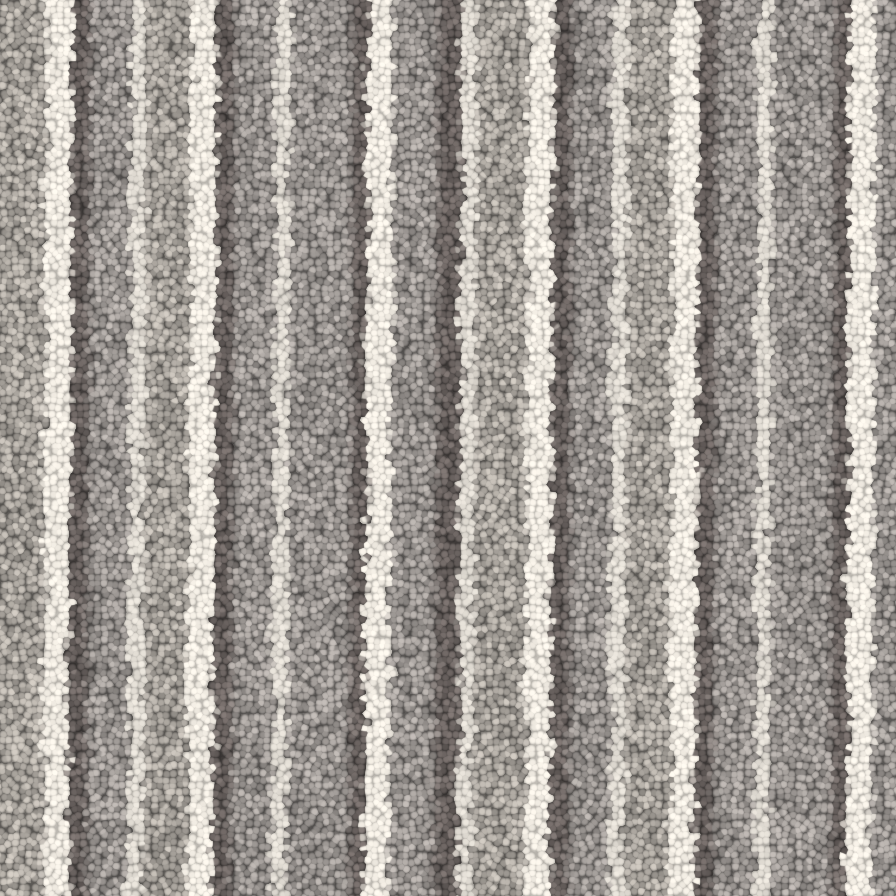
Give the GLSL for this texture, as a WebGL 1 fragment shader.

```glsl
precision highp float;
uniform vec2 u_resolution;

const float REPEAT_WIDTH = 0.538;
const float TUFTS = 142.0;
const vec3 CREAM = vec3(0.91, 0.89, 0.855);
const vec3 GREY = vec3(0.605, 0.585, 0.570);
const vec3 WARM_GREY = vec3(0.665, 0.645, 0.615);
const vec3 CHARCOAL = vec3(0.385, 0.355, 0.345);

vec2 hash2(vec2 p) {
  vec3 q = fract(p.xyx * vec3(0.1031, 0.1030, 0.0973));
  q += dot(q, q.yzx + 33.33);
  return fract((q.xx + q.yz) * q.zy);
}

// Layered sines, roughly -1 to 1
float wander(float y, float seed) {
  return 0.45 * sin(y * 23.0 + seed * 5.1)
       + 0.35 * sin(y * 61.0 + seed * 8.7)
       + 0.20 * sin(y * 137.0 + seed * 3.3);
}

// Soft stripe that recurs once per unit of x
float band(float x, float centre, float halfWidth, float edge) {
  float d = abs(fract(x - centre + 0.5) - 0.5);
  return 1.0 - smoothstep(halfWidth - edge, halfWidth + edge, d);
}

// Cream stripe with a wandering centre and width
float creamStripe(float x, float y, float centre, float halfWidth, float seed) {
  float s = seed + 4.7 * floor(x - centre + 0.5);
  float shift = 0.004 * wander(y, s);
  float swell = 0.003 * wander(y, s + 1.9);
  return band(x, centre + shift, halfWidth + swell, 0.003);
}

vec3 yarnColor(vec2 p, vec2 rnd) {
  float u = (p.x - 0.0615 - 0.005 * p.y) / REPEAT_WIDTH;
  float x = u + 0.014 * (rnd.x - 0.5);
  float cream = 0.0;
  float thinCream = 0.0;
  float dark = 0.0;
  float warm = 0.0;

  // Three pairs of one wide and one thin stripe
  for (int i = 0; i < 3; i++) {
    float k = float(i);
    float last = step(1.5, k);
    float wide = 0.3 * k + 0.033 * k * (k - 1.0);
    float thin = wide + 0.165 + 0.0095 * k * (k - 1.0);
    cream = max(cream, creamStripe(x, p.y, wide, 0.027, k));
    thinCream = max(thinCream, creamStripe(x, p.y, thin, 0.0155, k + 3.4));

    // Dark shadow yarn changes side on the last pair
    float side = mix(0.043, -0.036, last);
    dark = max(dark, band(x, wide + side, 0.021, 0.014));
    dark = max(dark, last * band(x, thin - 0.038, 0.027, 0.016));
    warm = max(warm, abs(k - 1.0) * band(x, thin + 0.07, 0.065, 0.03));
  }

  // Heathered field with uneven patches
  vec3 color = mix(GREY, WARM_GREY, 0.8 * warm);
  color *= 1.0 + 0.025 * wander(p.y * 0.4 + p.x * 0.2, p.x * 2.0);
  color = mix(color, CHARCOAL, 0.92 * dark);
  color *= 1.0 + 0.38 * (rnd.y - 0.5);

  vec3 creamTuft = CREAM * (0.95 + 0.09 * rnd.y);
  color = mix(color, creamTuft * 0.95, thinCream * 0.94);
  return mix(color, creamTuft, cream);
}

// Cellular tufts: each cell takes one yarn colour, shaded toward its gaps
vec3 tuftedPile(vec2 p) {
  vec2 g = p * TUFTS;
  vec2 id = floor(g);
  vec3 sum = vec3(0.0);
  float total = 0.0;
  float nearest = 4.0;
  for (int j = -1; j <= 1; j++) {
    for (int i = -1; i <= 1; i++) {
      vec2 cell = id + vec2(float(i), float(j));
      vec2 centre = cell + 0.12 + 0.76 * hash2(cell);
      vec2 offset = g - centre;
      float d2 = dot(offset, offset);
      float weight = exp(-14.0 * d2);
      sum += weight * yarnColor(centre / TUFTS, hash2(cell + 57.0));
      total += weight;
      nearest = min(nearest, d2);
    }
  }
  vec3 color = sum / total;
  float gap = smoothstep(0.03, 0.6, nearest);
  float depth = mix(0.46, 0.26, smoothstep(0.6, 0.85, color.g));
  return color * (1.07 - depth * gap);
}

void main() {
  vec2 p = gl_FragCoord.xy / min(u_resolution.x, u_resolution.y);
  gl_FragColor = vec4(clamp(tuftedPile(p), 0.0, 1.0), 1.0);
}
```
